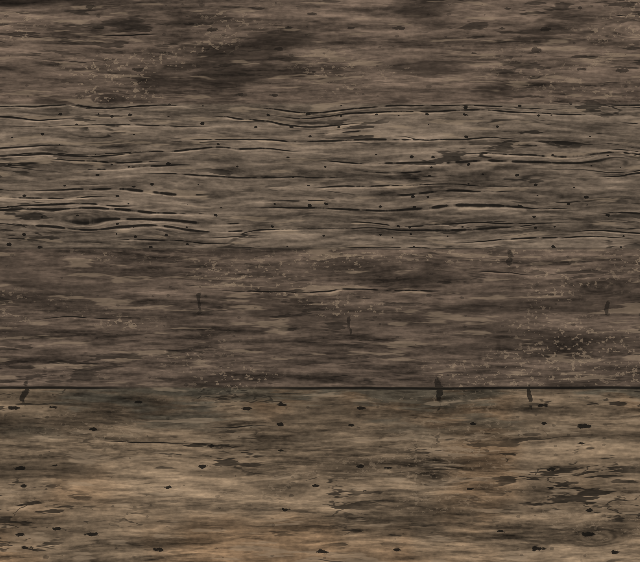
Give the GLSL for this texture, as a Shadertoy shader.

```glsl
// Weathered horizontal wood planks with fine grain, knots, cracks, wormholes and worn patches
#define GRAIN_CONTRAST 0.78
#define FINE_CONTRAST 0.85
#define RELIEF 0.60
#define BLOTCH_DEPTH 0.55
#define CRACK_DEPTH 0.82
#define BROWN vec3(0.350, 0.297, 0.254)
#define GREY vec3(0.388, 0.338, 0.288)
#define TAN vec3(0.447, 0.380, 0.306)
#define MOSS vec3(0.265, 0.252, 0.218)
#define PALE vec3(0.590, 0.510, 0.420)
#define INK vec3(0.075, 0.068, 0.060)

float hash(vec2 p) {
    vec3 q = fract(p.xyx * 0.1031);
    q += dot(q, q.yzx + 33.33);
    return fract((q.x + q.y) * q.z);
}
float noise(vec2 p) {
    vec2 i = floor(p), f = fract(p);
    f = f * f * (3.0 - 2.0 * f);
    return mix(mix(hash(i), hash(i + vec2(1, 0)), f.x),
               mix(hash(i + vec2(0, 1)), hash(i + vec2(1, 1)), f.x), f.y);
}
float fbm(vec2 p) {
    float sum = 0.0, amp = 0.533;
    for (int i = 0; i < 4; i++, amp *= 0.5) {
        sum += amp * noise(p);
        p = p * 2.03 + 17.3;
    }
    return sum;
}
float band(float t, float a, float b) {
    return smoothstep(a - 0.003, a + 0.003, t) * (1.0 - smoothstep(b - 0.003, b + 0.003, t));
}
// Ragged ellipses, at most one in each grid cell
float spots(vec2 p, vec2 cells, vec2 radius, float share, float seed) {
    vec2 id = floor(p * cells) + seed;
    vec2 centre = 0.3 + 0.4 * vec2(hash(id), hash(id + 41.0));
    vec2 d = (fract(p * cells) - centre) / cells / radius;
    float ragged = length(d) / (0.4 + 0.6 * hash(id + 77.0)) + 2.2 * (fbm(p * 120.0) - 0.5);
    return step(hash(id + 13.0), share) * smoothstep(1.1, 0.6, ragged);
}
// Long tapering splits: x is the dark gap, y the lit lip beneath it
vec2 splits(vec2 p, float rows, float share) {
    float row = floor(p.y * rows);
    float wander = 0.5 + 0.9 * (fbm(vec2(p.x * 6.0, row * 7.3)) - 0.5);
    float d = (fract(p.y * rows) - wander) / rows;
    float opening = noise(vec2(p.x * 4.2 + row * 5.7, row * 3.1)) - 1.0 + share;
    float rough = fbm(vec2(p.x * 50.0, row));
    float width = 0.009 * max(opening, 0.0) * rough;
    float gap = smoothstep(width + 0.001, width * 0.5, abs(d)) * smoothstep(0.25, 0.45, rough);
    float lip = smoothstep(0.0022, 0.0, abs(d - width - 0.002));
    return vec2(gap, lip) * smoothstep(0.0, 0.12, opening);
}
// Grain bends around each knot: xy bent position, z strength, w ring radius
vec4 bendAroundKnots(vec2 p) {
    vec2 cells = vec2(3.2, 9.0), id = floor(p * cells) + 5.0;
    vec2 centre = 0.35 + 0.3 * vec2(hash(id), hash(id + 9.0));
    vec2 d = (fract(p * cells) - centre) / cells;
    float r = length(d / vec2(0.075, 0.027)), k = max(0.0, 1.0 - r * r);
    k *= k * step(hash(id + 23.0), 0.38);
    return vec4(p.x, p.y - d.y * 0.85 * k, k, r);
}

void mainImage(out vec4 fragColor, in vec2 fragCoord) {
    vec2 p = fragCoord / iResolution.y;
    p.y = 1.0 - p.y;
    float t = p.y;
    // Planks from top to bottom
    float top = band(t, -0.1, 0.185), cracked = band(t, 0.185, 0.443);
    float smoothWood = band(t, 0.443, 0.69), worn = band(t, 0.69, 1.1);
    // Grain coordinates and layers
    vec4 knot = bendAroundKnots(p);
    vec2 q = knot.xy;
    q.y += (0.020 + 0.016 * cracked) * (fbm(q * vec2(2.4, 8.0)) - 0.5);
    q.y += 0.007 * (noise(q * vec2(11.0, 28.0)) - 0.5) * (cracked + worn);
    float streak = fbm(q * vec2(4.0, 64.0)) - 0.5;
    float fine = fbm(q * vec2(22.0, 165.0) + 60.0) - 0.5;
    vec2 fibreAt = q * vec2(20.0, 115.0) + 33.0;
    float fibre = fbm(fibreAt);
    float slope = fibre - fbm(fibreAt - vec2(0.0, 0.25));
    float cloud = fbm(p * vec2(4.0, 16.0) + 30.0);
    float grit = fbm(p * vec2(150.0, 210.0)) - 0.5;
    // Base colours and tone
    vec3 col = BROWN * (top + smoothWood) + GREY * cracked + TAN * worn;
    col *= mix(vec3(1), vec3(1.03, 0.98, 0.93), worn * smoothstep(0.45, 0.75, fbm(p * 6.0)));
    float tone = 1.0 + GRAIN_CONTRAST * streak + FINE_CONTRAST * fine + RELIEF * slope + 0.3 * grit;
    tone += BLOTCH_DEPTH * (cloud - 0.5) * (1.0 - 0.4 * cracked);
    tone += knot.z * (0.10 * sin(knot.w * 26.0 + 30.0 * streak) - 0.14);
    col *= max(tone, 0.25);
    // Dark stains, and a mossy strip along the head of the worn plank
    float stain = smoothstep(0.52, 0.72, fbm(p * vec2(8.0, 32.0) + 8.0) + 0.5 * fine);
    col *= 1.0 - 0.42 * stain * (top + 0.6 * smoothWood + 0.6 * worn);
    float strip = worn * (1.0 - smoothstep(0.72, 0.81, t));
    float moss = strip * smoothstep(0.40, 0.60, fbm(p * vec2(6.0, 26.0) + 3.0) + 0.4 * fine);
    col = mix(col, MOSS * tone, 0.7 * moss);
    // Pale flecks and scratches
    float scuff = smoothstep(0.50, 0.70, fbm(p * vec2(5.0, 18.0) + 90.0));
    float fleck = smoothstep(0.60, 0.74, fbm(p * vec2(150.0, 240.0) + 4.0));
    col = mix(col, PALE, 0.55 * scuff * fleck * (top + smoothWood + 0.6 * worn));
    col = mix(col, PALE, 0.45 * smoothstep(0.64, 0.74, fbm(q * vec2(14.0, 110.0) + 21.0)));
    // Splits, broken hairlines and torn fibres
    vec2 split = max(splits(q, 34.0, 0.48), splits(q + 3.7, 83.0, 0.46)) * cracked;
    split = max(split, splits(q + 9.2, 37.0, 0.17) * (1.0 - cracked));
    col *= 1.0 + 0.22 * split.y;
    float patches = smoothstep(0.42, 0.64, fbm(p * vec2(5.0, 17.0) + 70.0));
    float ridge = abs(fbm(q * mix(vec2(4, 40), vec2(15, 55), worn) + 50.0) - 0.5);
    float hairs = smoothstep(0.030, 0.006, ridge) * patches * (0.9 * cracked + 0.6 * worn);
    hairs *= smoothstep(0.40, 0.55, fbm(p * vec2(35.0, 60.0)));
    float tears = smoothstep(0.37, 0.30, fibre) * (0.2 + 0.8 * patches);
    tears *= 0.5 * (top + smoothWood) + 0.65 * cracked + 0.75 * worn;
    // Wormholes, pits and upright gouges
    float holes = spots(p, vec2(32, 56), vec2(0.0042, 0.0026), 0.24, 2.0) * (0.3 + 0.7 * cracked);
    holes = max(holes, spots(p, vec2(15, 27), vec2(0.012, 0.004), 0.25, 31.0) * (worn + 0.6 * top));
    vec2 bent = p + vec2(0.018 * (fbm(p * 28.0) - 0.5), 0.0);
    float gouge = spots(bent, vec2(7, 8), vec2(0.006, 0.030), 0.28, 58.0);
    holes = max(holes, gouge * (0.6 * smoothWood + 0.8 * strip));
    // Joints between planks
    float edge = t + 0.005 * (fbm(vec2(p.x * 9.0, 2.0)) - 0.5), gaps = noise(vec2(p.x * 3.0, 6.0));
    float joint = smoothstep(0.0035, 0.001, abs(edge - 0.691)) * smoothstep(0.4, 0.7, gaps);
    joint = max(joint, 0.35 * smoothstep(0.003, 0.0, abs(edge - 0.443)));
    float dark = max(max(split.x, max(hairs, tears)), max(holes, joint));
    fragColor = vec4(clamp(mix(col, INK, CRACK_DEPTH * dark), 0.0, 1.0), 1.0);
}
```
